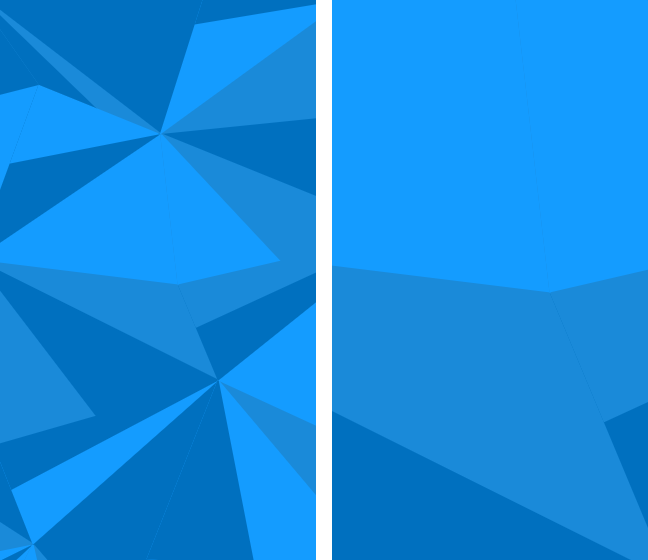
Left, the full canvas; right, a detail of the centre.
Reproduce this background procedurally as a Shadertoy shader.

```glsl
// Flat low-poly backdrop of large sharp triangles in three blues.
// A wavy lattice is cut into cells; alternating diagonals make fans around
// shared hubs, and golden-ratio steps spread the three tones evenly.

// Lattice corner, pushed off its regular place (units of canvas height).
vec2 latticePoint(vec2 cell) {
    vec2 phase = vec2(dot(cell, vec2(4.0, 2.3)) + 1.0,
                      dot(cell, vec2(2.6, 4.4)) + 0.5);
    return cell * vec2(0.33, 0.265) + vec2(0.07, 0.06) * sin(phase);
}

float cross2(vec2 u, vec2 v) {
    return u.x * v.y - u.y * v.x;
}

// Signed distance to the line from a to b, positive on its left.
float lineSide(vec2 p, vec2 a, vec2 b) {
    return cross2(normalize(b - a), p - a);
}

// Smooth triangle mask, fading just outside its edges so neighbours leave no gap.
float triangleMask(vec2 p, vec2 a, vec2 b, vec2 c, float pixel) {
    float winding = sign(cross2(b - a, c - a));
    float inside = min(min(lineSide(p, a, b) * winding,
                           lineSide(p, b, c) * winding),
                       lineSide(p, c, a) * winding);
    return clamp(1.0 + inside / pixel, 0.0, 1.0);
}

// One of three blues, chosen by a low-discrepancy sequence.
vec3 tone(float id) {
    float pick = fract(id * 0.618034);
    if (pick < 0.39) return vec3(0.00, 0.44, 0.75);
    if (pick < 0.68) return vec3(0.08, 0.61, 1.00);
    return vec3(0.10, 0.54, 0.85);
}

void mainImage(out vec4 fragColor, in vec2 fragCoord) {
    float pixel = 1.0 / iResolution.y;
    vec2 p = fragCoord * pixel;
    vec3 color = vec3(0.00, 0.44, 0.75);

    for (int j = -1; j <= 4; j++) {
        for (int i = -1; i <= 1; i++) {
            vec2 cell = vec2(i, j);
            bool flipped = mod(cell.x + cell.y, 2.0) > 0.5;

            // Corners in turn, starting at a hub; a and c span the diagonal.
            vec2 a = latticePoint(cell + (flipped ? vec2(1, 0) : vec2(0, 0)));
            vec2 b = latticePoint(cell + (flipped ? vec2(1, 1) : vec2(1, 0)));
            vec2 c = latticePoint(cell + (flipped ? vec2(0, 1) : vec2(1, 1)));
            vec2 d = latticePoint(cell + (flipped ? vec2(0, 0) : vec2(0, 1)));

            // Two halves, then a narrower shard splitting the second half.
            float id = 3.0 * (2.0 * cell.y + cell.x);
            color = mix(color, tone(id), triangleMask(p, a, c, b, pixel));
            color = mix(color, tone(id + 1.0), triangleMask(p, a, c, d, pixel));
            color = mix(color, tone(id + 2.0),
                        triangleMask(p, c, d, mix(d, a, 0.45), pixel));
        }
    }
    fragColor = vec4(color, 1.0);
}
```
